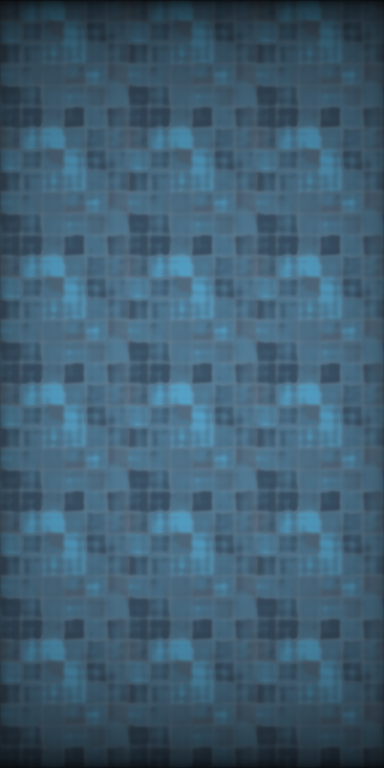
Reproduce this pattern procedurally as a Shadertoy shader.

```glsl
// Soft, weathered blue mosaic: a 6 by 6 tile block repeated 3 across and 6 down, with dark canvas edges.
const vec2 REPEATS = vec2(3.0, 6.0);
const float CELLS = 6.0;            // tiles along one side of a block
const float TAU = 6.2832;
const float TILE_HALF = 0.45;       // half tile size, in cells
const float CORNER = 0.14;
const float EDGE_SOFT = 0.14;
const float EDGE_WOBBLE = 0.07;
const float BLEND_WIDTH = 0.14;     // softness of the step between tiles
const float BASE_TONE = 0.46;
const float TONE_SPREAD = 0.20;
const float TONE_RAMP = 0.24;       // upper tiles of a block are lighter
const float LEFT_SHADE = 0.12;      // the left column is darker
const float WAVE_AMOUNT = 0.36;
const float CLOUD_AMOUNT = 0.36;
const float WEAVE_AMOUNT = 0.16;
const float PLAID_AMOUNT = 0.07;
const float GROUT_AMOUNT = 0.50;
const float SEAM_AMOUNT = 0.25;     // pale band along the right of a block
const float WEAR_AMOUNT = 0.60;
const float GAIN = 1.14;
const vec2 VIGNETTE_POWER = vec2(0.09, 0.31);
const vec3 DARK_BLUE = vec3(0.20, 0.28, 0.35);
const vec3 MID_BLUE = vec3(0.27, 0.41, 0.50);
const vec3 BRIGHT_BLUE = vec3(0.29, 0.55, 0.68);
const vec3 WORN_GREY = vec3(0.29, 0.33, 0.38);
const vec3 GROUT = vec3(0.39, 0.45, 0.50);
const vec3 SEAM = vec3(0.33, 0.48, 0.57);

// Tone wave along each row of a block, bottom row first: frequency, phase, strength
const vec3 ROW_WAVE[6] = vec3[6](
    vec3(2.6, -10.8, 0.9), vec3(0.9, 2.8, 0.5), vec3(1.5, 0.0, 0.5),
    vec3(1.1, 3.1, 0.5), vec3(2.2, -6.1, 0.8), vec3(1.2, -2.04, 0.8));

float hash(vec2 p, float seed) {
    uvec2 q = uvec2(p) + uvec2(uint(seed) * 7919u, uint(seed) * 104729u);
    uint h = q.x * 374761u + q.y * 668265u;
    h = (h ^ (h >> 13u)) * 274177u;
    h = (h ^ (h >> 15u)) * 739397u;
    h ^= h >> 16u;
    return float(h & 65535u) / 65535.0;
}

// Value noise over one block that wraps, with "freq" lattice steps per side.
float blockNoise(vec2 block, vec2 freq, float seed) {
    vec2 p = block * freq;
    vec2 f = fract(p);
    f = f * f * (3.0 - 2.0 * f);
    vec2 a = mod(floor(p), freq);
    vec2 b = mod(floor(p) + 1.0, freq);
    return mix(mix(hash(a, seed), hash(vec2(b.x, a.y), seed), f.x),
               mix(hash(vec2(a.x, b.y), seed), hash(b, seed), f.x), f.y);
}

float roundedBox(vec2 p, vec2 halfSize, float radius) {
    vec2 d = abs(p) - halfSize + radius;
    return length(max(d, 0.0)) + min(max(d.x, d.y), 0.0) - radius;
}

vec3 toneColor(float tone) {
    vec3 lower = mix(DARK_BLUE, MID_BLUE, smoothstep(0.0, 0.5, tone));
    return mix(lower, BRIGHT_BLUE, smoothstep(0.5, 1.0, tone));
}

// Tone and wear of one tile
vec2 tileTraits(vec2 cell) {
    vec3 wave = ROW_WAVE[int(cell.y)];
    float tone = BASE_TONE + WAVE_AMOUNT * wave.z * cos(wave.x * cell.x + wave.y);
    tone += (hash(cell, 23.0) - 0.5) * TONE_SPREAD;
    tone += (cell.y / (CELLS - 1.0) - 0.5) * TONE_RAMP;
    tone -= LEFT_SHADE * (1.0 - step(0.5, cell.x));
    float wear = smoothstep(0.3, 0.9, hash(cell, 53.0))
               * (1.0 - smoothstep(0.4, 0.65, tone));
    return vec2(tone, wear);
}

// Tile traits with a soft step into the neighbours
vec2 blendedTraits(vec2 grid) {
    vec2 p = grid - 0.5;
    vec2 f = smoothstep(0.5 - BLEND_WIDTH, 0.5 + BLEND_WIDTH, fract(p));
    vec2 sum = vec2(0.0);
    for (int j = 0; j < 2; j++) {
        for (int i = 0; i < 2; i++) {
            vec2 corner = vec2(i, j);
            vec2 weight = mix(1.0 - f, f, corner);
            sum += weight.x * weight.y * tileTraits(mod(floor(p) + corner, CELLS));
        }
    }
    return sum;
}

vec3 mosaic(vec2 block) {
    // Uneven tile outline
    vec2 wobble = vec2(blockNoise(block, vec2(12.0), 3.0),
                       blockNoise(block, vec2(12.0), 7.0)) - 0.5;
    vec2 grid = block * CELLS + wobble * EDGE_WOBBLE;
    float dist = roundedBox(fract(grid) - 0.5, vec2(TILE_HALF), CORNER);
    float joint = smoothstep(-EDGE_SOFT, EDGE_SOFT, dist);

    // Cloudy glaze, crossed streaks and half-tile plaid
    vec2 traits = blendedTraits(grid);
    float cloud = 0.7 * blockNoise(block, vec2(9.0), 31.0)
                + 0.3 * blockNoise(block, vec2(18.0), 37.0) - 0.5;
    float weave = blockNoise(block, vec2(7.0, 24.0), 41.0)
                + blockNoise(block, vec2(24.0, 7.0), 43.0) - 1.0;
    vec2 plaid = cos(TAU * 2.0 * grid);
    float tone = traits.x + cloud * CLOUD_AMOUNT + weave * WEAVE_AMOUNT
               + (plaid.x + plaid.y) * 0.5 * PLAID_AMOUNT;
    vec3 color = toneColor(clamp(tone, 0.0, 1.0));

    // Grey wear, pale seam and faded joints
    float patches = smoothstep(0.2, 0.7, blockNoise(block, vec2(9.0), 59.0));
    color = mix(color, WORN_GREY, WEAR_AMOUNT * traits.y * patches);
    float seam = smoothstep(0.84, 0.92, block.x) * (1.0 - smoothstep(0.97, 1.0, block.x));
    color = mix(color, SEAM, SEAM_AMOUNT * seam);
    float fade = mix(0.4, 1.0, blockNoise(block, vec2(12.0), 61.0));
    return mix(color, GROUT, joint * GROUT_AMOUNT * fade);
}

void mainImage(out vec4 fragColor, in vec2 fragCoord) {
    vec2 uv = fragCoord / iResolution.xy;
    vec2 edge = pow(max(4.0 * uv * (1.0 - uv), 0.0), VIGNETTE_POWER);
    fragColor = vec4(mosaic(fract(uv * REPEATS)) * edge.x * edge.y * GAIN, 1.0);
}
```
